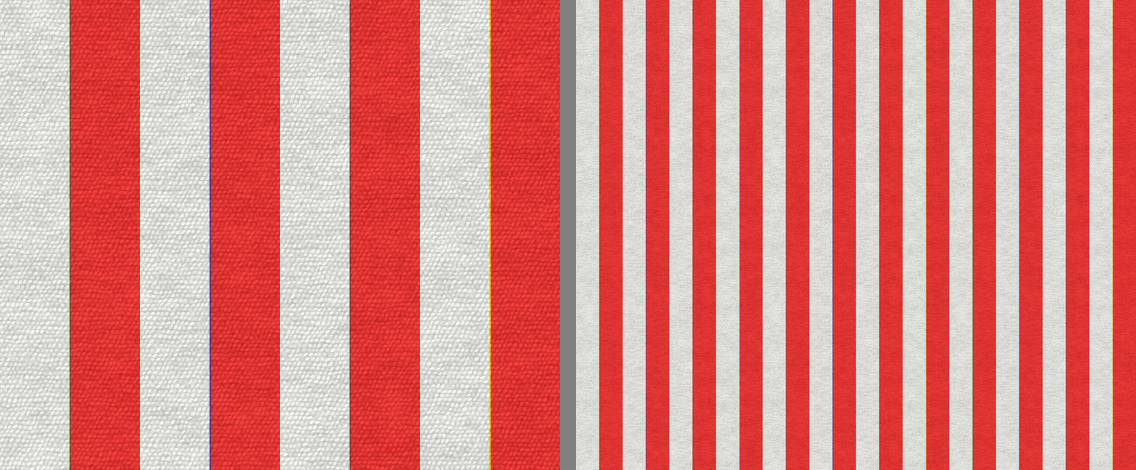
Left: one tile. Right: repeated 3 by 3.
Write a Shadertoy shader that draws this pattern.

```glsl
// Four pairs of off-white and red vertical stripes on a coarse woven cloth.
// Staggered slanted knots form the weave; wrapping gradient noise bends the
// threads and adds slubs and grain. Thin tinted lines mark white-to-red edges.

float hash(vec2 p) {
    vec3 q = fract(vec3(p.xyx) * 0.1031);
    q += dot(q, q.yzx + 33.33);
    return fract((q.x + q.y) * q.z);
}

// Dot product of a random unit gradient with the offset from its lattice point
float cornerSlope(vec2 cell, vec2 offset, vec2 period) {
    float angle = 6.2832 * hash(mod(cell, period) + period.yx);
    return dot(vec2(cos(angle), sin(angle)), offset);
}

// Gradient noise over the canvas, wrapping after a whole number of cells
float wrapNoise(vec2 uv, vec2 period) {
    vec2 p = uv * period, i = floor(p), f = p - i;
    vec2 u = f * f * f * (f * (f * 6.0 - 15.0) + 10.0);
    vec2 e = vec2(1.0, 0.0);
    float low = mix(cornerSlope(i, f, period),
                    cornerSlope(i + e, f - e, period), u.x);
    float high = mix(cornerSlope(i + e.yx, f - e.yx, period),
                     cornerSlope(i + 1.0, f - 1.0, period), u.x);
    return mix(low, high, u.y);
}

// Brightness of the cloth, from 0 in the gaps to 1 on the raised threads
float weave(vec2 uv) {
    vec2 count = vec2(112.0, 104.0);
    vec2 p = uv * count;
    p += 0.5 * vec2(wrapNoise(uv, vec2(36.0, 34.0)), wrapNoise(uv, vec2(30.0, 38.0)));
    p.x += 0.5 * mod(floor(p.y), 2.0);

    // Slanted knot, lit from above
    vec2 q = fract(p) - 0.5;
    float tone = hash(mod(floor(p), count));
    float slant = 0.2 + 0.4 * tone;
    float knot = 1.0 - smoothstep(0.4, 1.0, length(vec2(q.x - slant * q.y, q.y) * vec2(2.0, 1.9)));
    float shade = 0.36 + knot * (0.5 + 0.35 * q.y + 0.4 * (tone - 0.5));

    // Long horizontal slubs, broad unevenness and fine fibre grain
    shade += 0.26 * wrapNoise(uv, vec2(22.0, 96.0));
    shade += 0.14 * wrapNoise(uv, vec2(7.0, 13.0));
    shade += 0.38 * wrapNoise(uv, vec2(170.0, 150.0));
    return clamp(shade, 0.0, 1.0);
}

void mainImage(out vec4 fragColor, in vec2 fragCoord) {
    vec2 uv = fragCoord / iResolution.xy;
    float pixel = 1.0 / iResolution.x;
    float shade = weave(uv);

    // Stripes: the left half of each repeat is white, the right half red
    float x = fract(uv.x * 4.0);
    float redDistance = (0.25 - abs(x - 0.75)) / 4.0;
    float red = clamp(redDistance / pixel + 0.5, 0.0, 1.0);
    vec3 whiteCloth = mix(vec3(0.72, 0.72, 0.70), vec3(0.96, 0.96, 0.95), shade);
    vec3 redCloth = mix(vec3(0.74, 0.13, 0.13), vec3(0.96, 0.26, 0.25), shade);
    vec3 color = mix(whiteCloth, redCloth, red);

    // Edge lines: olive, blue, brown and yellow in turn
    float stripe = floor(uv.x * 4.0);
    vec3 edgeTint = stripe < 1.0 ? vec3(0.35, 0.33, 0.08)
                  : stripe < 2.0 ? vec3(0.20, 0.20, 0.52)
                  : stripe < 3.0 ? vec3(0.42, 0.24, 0.15)
                  : vec3(0.86, 0.76, 0.10);
    float edge = 1.0 - smoothstep(0.0005, 0.0005 + pixel, abs(x - 0.502) / 4.0);
    color = mix(color, edgeTint * (0.8 + 0.3 * shade), 0.8 * edge);

    fragColor = vec4(color, 1.0);
}
```
